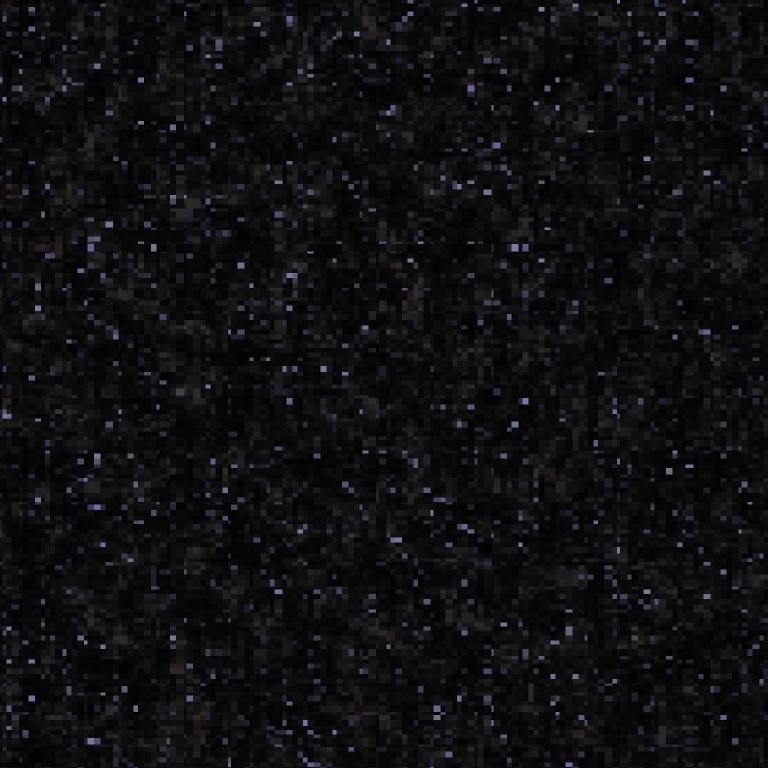
Give the GLSL for this texture, as a three.js fragment shader.

```glsl
// Dark polished granite built from small, uneven rectangular grains.
// Jittered grid lines give the grains, gradient noise groups them into
// black and warm grey patches, and sparse cells become blue-grey glints.

varying vec2 vUv;

const vec2 GRID = vec2(140.0, 165.0);      // grains across and up
const float SOFTNESS = 0.0005;             // edge smoothing, canvas units
const float BASE_TONE = 0.043;             // median stone brightness
const float TONE_SPREAD = 0.62;
const float GLINT_SHARE = 0.062;
const vec3 WARM_TINT = vec3(1.07, 0.97, 0.95);
const vec3 NEUTRAL_TINT = vec3(1.02, 0.98, 1.01);
const vec3 GLINT_DIM = vec3(0.115, 0.110, 0.155);
const vec3 GLINT_GREY = vec3(0.50, 0.50, 0.60);
const vec3 GLINT_BLUE = vec3(0.42, 0.44, 0.66);

float hash(vec2 p) {
  vec3 q = fract(p.xyx * 0.1031);
  q += dot(q, q.yzx + 33.33);
  return fract((q.x + q.y) * q.z);
}

vec2 gradient(vec2 corner) {
  float angle = 6.28319 * hash(corner + 7.0);
  return vec2(cos(angle), sin(angle));
}

// Gradient noise, roughly -0.7 to 0.7
float gradientNoise(vec2 p) {
  vec2 i = floor(p);
  vec2 f = p - i;
  vec2 u = f * f * f * (f * (f * 6.0 - 15.0) + 10.0);
  vec2 e = vec2(1.0, 0.0);
  float a = dot(gradient(i), f);
  float b = dot(gradient(i + e.xy), f - e.xy);
  float c = dot(gradient(i + e.yx), f - e.yx);
  float d = dot(gradient(i + e.xx), f - e.xx);
  return mix(mix(a, b, u.x), mix(c, d, u.x), u.y);
}

// Index of the slot holding x when every grid line is shifted at random
float jitteredIndex(float x, float seed) {
  float i = floor(x);
  float line = 0.6 * hash(vec2(i, seed));
  return i - step(x - i, line);
}

// Shade shared along short runs: upright in some areas, level in others
float streakShade(vec2 cell, float direction) {
  vec2 run = direction > 0.0 ? vec2(1.0, 0.28) : vec2(0.4, 1.0);
  float side = direction > 0.0 ? 311.0 : 523.0;
  return hash(floor(cell * run) + side);
}

// Warm black and grey body of the stone
vec3 stoneColor(vec2 cell, vec2 p) {
  float patches = 1.6 * gradientNoise(p * 14.0 + 3.7)
                + 2.0 * gradientNoise(p * 34.0 + 51.3);
  float streak = streakShade(cell, gradientNoise(p * 18.0 + 90.1));
  float grain = 1.9 * (hash(cell + 101.0) + streak - 1.0);
  float tone = BASE_TONE * exp(TONE_SPREAD * (patches + grain));
  vec3 tint = mix(NEUTRAL_TINT, WARM_TINT, hash(cell + 149.0));
  return min(tone, 0.165) * tint;
}

// Chance that a cell glints, raised in small clumps and loose areas
float glintChance(vec2 cell, vec2 p) {
  float clump = hash(floor(cell * 0.5) + 211.0) > 0.75 ? 2.4 : 0.53;
  float area = 1.0 + 1.3 * gradientNoise(p * 10.0 + 27.9);
  return GLINT_SHARE * clump * area;
}

// Mostly dim blue-grey flecks with a few bright ones
vec3 glintColor(vec2 cell) {
  float strength = pow(hash(cell + 257.0), 3.0);
  vec3 bright = mix(GLINT_GREY, GLINT_BLUE, hash(cell + 401.0));
  return mix(GLINT_DIM, bright, strength);
}

vec3 granite(vec2 uv) {
  vec2 g = uv * GRID + 4.0;
  vec2 cell = vec2(jitteredIndex(g.x, 13.0), jitteredIndex(g.y, 71.0));
  vec2 p = (cell + 0.5) / GRID;
  float glint = step(hash(cell + 443.0), glintChance(cell, p));
  return mix(stoneColor(cell, p), glintColor(cell), glint);
}

void main() {
  // Average four nearby samples to smooth the grain edges
  vec3 color = vec3(0.0);
  for (int i = 0; i < 4; i++) {
    float k = float(i);
    vec2 offset = vec2(mod(k, 2.0), floor(k * 0.5)) - 0.5;
    color += granite(vUv + offset * SOFTNESS * 2.0);
  }
  gl_FragColor = vec4(color * 0.25, 1.0);
}
```
